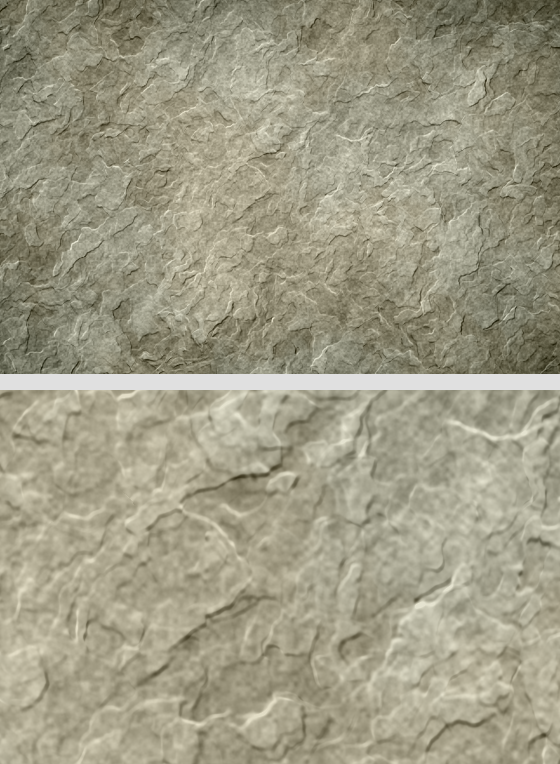
Top, the full canvas; bottom, a detail of the centre.
Give the GLSL for this texture, as a Shadertoy shader.

```glsl
// Rough trowelled plaster: small angular flakes in three sizes form a height
// field, lit from the upper left so that steps become thin cracks and rims.
// Stains, patches of trowel streaks, grain and a soft vignette colour it.

float hash(vec2 p) {
    vec3 q = fract(vec3(p.xyx) * 0.1031);
    q += dot(q, q.yzx + 33.33);
    return fract((q.x + q.y) * q.z);
}

float noise(vec2 p) {
    vec2 cell = floor(p), f = fract(p);
    f = f * f * (3.0 - 2.0 * f);
    float low = mix(hash(cell), hash(cell + vec2(1, 0)), f.x);
    float high = mix(hash(cell + vec2(0, 1)), hash(cell + vec2(1, 1)), f.x);
    return mix(low, high, f.y);
}

float fbm(vec2 p) {
    float sum = 0.0, weight = 0.533;
    for (int i = 0; i < 4; i++) {
        sum += weight * noise(p);
        p = mat2(0.8, 0.6, -0.6, 0.8) * p * 2.03 + 17.3;
        weight *= 0.5;
    }
    return sum;
}

// Turns the x axis to the diagonal stroke of the trowel
vec2 alongStroke(vec2 p) {
    return mat2(0.64, -0.77, 0.77, 0.64) * p + 20.0;
}

// Voronoi plates of random height, with steps of equal softness at any scale
float flakes(vec2 p, float scale) {
    p *= scale * vec2(0.72, 1.0);
    vec2 home = floor(p);
    float sharpness = 800.0 / scale;
    float sum = 0.0, total = 1e-30;
    for (int y = -1; y <= 1; y++)
    for (int x = -1; x <= 1; x++) {
        vec2 cell = home + vec2(x, y);
        vec2 seed = cell + vec2(hash(cell), hash(cell + 71.7));
        float weight = exp(-sharpness * length(p - seed));
        sum += weight * hash(cell + 143.1);
        total += weight;
    }
    return sum / total;
}

// Height of the plaster, centred on zero
float relief(vec2 p) {
    vec2 warp = vec2(fbm(p * 19.0 + 3.0), fbm(p * 19.0 + 47.0)) - 0.5;
    vec2 q = alongStroke(p + 0.055 * warp);
    float patchy = smoothstep(0.25, 0.7, noise(p * 8.0 + 9.0));
    float height = 0.42 * (flakes(q, 13.0) - 0.5);
    height += mix(0.2, 0.55, patchy) * (flakes(q + 5.0, 27.0) - 0.5);
    height += mix(0.5, 0.2, patchy) * (flakes(q + 9.0, 56.0) - 0.5);
    height += 0.28 * (fbm(p * 58.0) - 0.5);
    return height;
}

void mainImage(out vec4 fragColor, in vec2 fragCoord) {
    vec2 uv = fragCoord / iResolution.xy;
    vec2 p = fragCoord / iResolution.y;
    vec2 q = alongStroke(p);

    // Light from above, wavering so that cracks run in several directions
    float angle = 1.95 + 2.2 * (noise(p * 10.0 + 83.0) - 0.5);
    vec2 towardLight = 0.0038 * vec2(cos(angle), sin(angle));
    float height = relief(p);
    float slope = height - relief(p + towardLight);
    float edge = slope * (slope < 0.0 ? 0.68 : 0.5);

    // Broad tones, patches of stroke marks and fine grain
    float cloud = fbm(p * 4.0 + 31.0) - 0.5;
    float stroked = smoothstep(0.4, 0.75, noise(p * 4.5 + 55.0));
    float streak = stroked * (fbm(q * vec2(9.0, 42.0)) - 0.5);
    float grain = noise(p * 215.0) - 0.5;
    float speckle = fbm(p * 80.0 + 13.0) - 0.5;

    vec2 fromCentre = uv - vec2(0.47, 0.53);
    float vignette = dot(fromCentre, fromCentre);

    float tone = 0.67 - 0.55 * vignette;
    tone += 0.17 * height + edge + 0.24 * cloud + 0.2 * streak;
    tone += 0.12 * grain + 0.15 * speckle;
    tone = clamp(tone, 0.14, 0.9);

    // Grey-green lime with warm brown stains, strongest to the right
    float stain = fbm(p * 3.2 + vec2(61.0, 8.0)) + 0.16 * (uv.x - 0.5) - 0.25 * height;
    stain = smoothstep(0.42, 0.7, stain);
    vec3 color = tone + vec3(0.0, -0.008, -0.086);
    color += stain * vec3(-0.008, -0.024, -0.04);
    color += vignette * vec3(-0.03, 0.0, 0.01);

    fragColor = vec4(clamp(color, 0.0, 1.0), 1.0);
}
```
